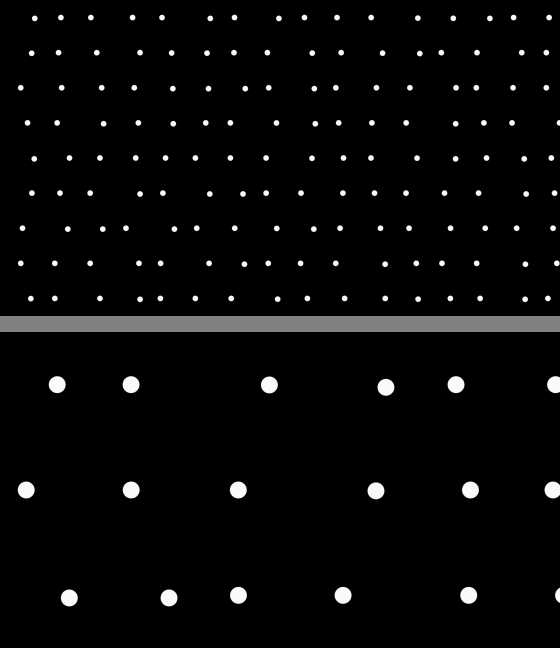
Top, the full canvas; bottom, a detail of the centre.
This pattern is drawn by a Shadertoy shader. Its source:

```glsl
const float TAU = 6.2831853;
const float ROWS = 9.0;
const vec3 BACKGROUND = vec3(0.0);
const vec3 DOT_COLOR = vec3(0.98);

float hash(vec2 p, float seed) {
    vec3 q = fract(vec3(p.xyx + seed) * vec3(0.1031, 0.1030, 0.0973));
    q += dot(q, q.yzx + 33.33);
    return fract((q.x + q.y) * q.z);
}

// Dot centre inside its cell: a wide sideways sway and a slight sag at its far end
vec2 dotCentre(vec2 id, vec2 rest, float sway, float sag) {
    float swing = sin(TAU * hash(id, 3.7));
    float drop = smoothstep(0.4, 0.7, swing) * step(0.35, hash(id, 19.3));
    return rest + vec2(sway * swing, -sag * drop);
}

float disc(vec2 p, float radius, float blur) {
    return 1.0 - smoothstep(-blur, blur, length(p) - radius);
}

// Cells are shifted so that a swaying dot never crosses a cell border
float dotGrid(vec2 p, float shift, float radius, float blur) {
    p.x -= shift;
    vec2 id = floor(p);
    vec2 centre = dotCentre(id, vec2(0.5), 0.215, 0.025);
    float insideGrid = step(0.0, id.x);
    return insideGrid * disc(fract(p) - centre, radius, blur);
}

void mainImage(out vec4 fragColor, in vec2 fragCoord) {
    float cellsPerPixel = ROWS / iResolution.y;
    vec2 p = fragCoord * cellsPerPixel;
    float dots = dotGrid(p, 0.275, 0.08, 0.7 * cellsPerPixel);
    fragColor = vec4(mix(BACKGROUND, DOT_COLOR, dots), 1.0);
}
```
